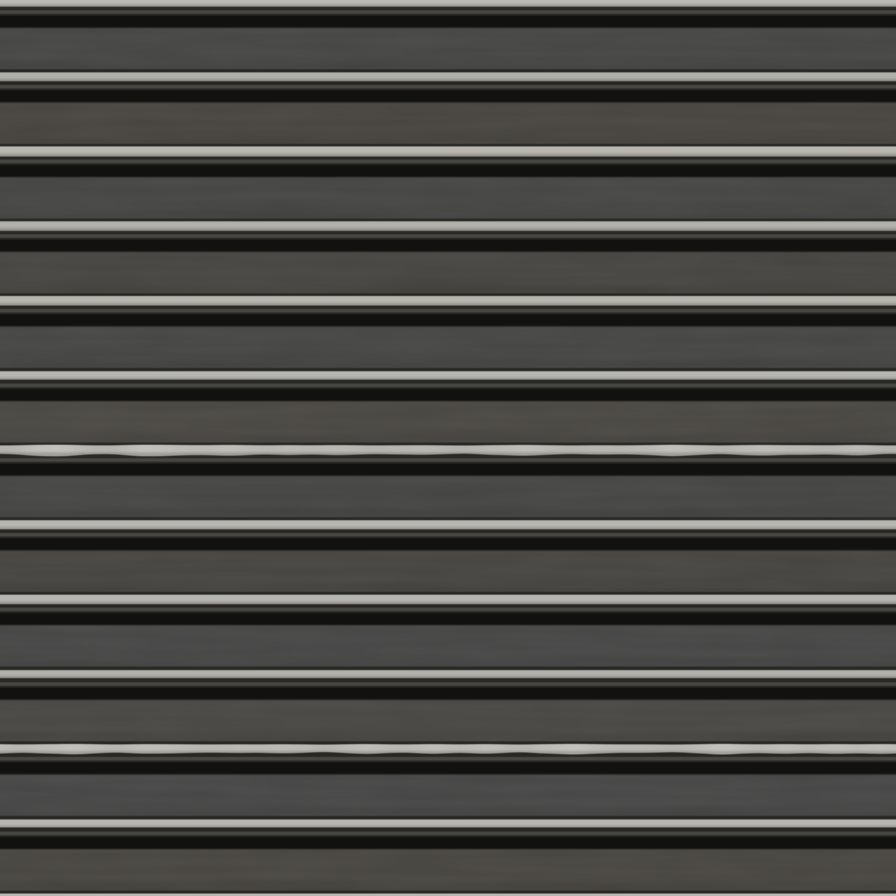
Give the GLSL for this texture, as a three.js fragment shader.

```glsl
// Dark metal shutter: twelve horizontal slats with bright ridges and black grooves.
varying vec2 vUv;

const float SLATS = 12.0;
const float RIDGE_OFFSET = 0.028; // ridge centre below the cell top, in slats
const float CELL_START = -0.085;  // cells meet inside the dark line above a ridge
const float SOFTNESS = 0.014;

const vec3 PANEL = vec3(0.292, 0.290, 0.280);
const vec3 GROOVE = vec3(0.068, 0.066, 0.058);
const vec3 EDGE = vec3(0.155, 0.153, 0.138);
const vec3 LIP = vec3(0.275, 0.275, 0.260);
const vec3 RIDGE = vec3(0.715, 0.712, 0.690);
const vec3 RIDGE_SHADE = vec3(0.590, 0.588, 0.568);
const vec3 WARM_TINT = vec3(0.012, 0.001, -0.010);

float hash(float n) {
  return fract(sin(n * 12.9898 + 4.1) * 43758.545);
}

vec2 gradient(vec2 cell, vec2 period) {
  vec2 p = mod(cell, period);
  float angle = 6.28319 * hash(p.x + p.y * 17.31);
  return vec2(cos(angle), sin(angle));
}

// Gradient noise that wraps after a whole number of lattice cells.
float noise(vec2 uv, vec2 period) {
  vec2 p = uv * period;
  vec2 i = floor(p);
  vec2 f = p - i;
  vec2 u = f * f * f * (f * (f * 6.0 - 15.0) + 10.0);
  vec2 e = vec2(1.0, 0.0);
  float a = dot(gradient(i, period), f);
  float b = dot(gradient(i + e.xy, period), f - e.xy);
  float c = dot(gradient(i + e.yx, period), f - e.yx);
  float d = dot(gradient(i + e.xx, period), f - e.xx);
  return mix(mix(a, b, u.x), mix(c, d, u.x), u.y);
}

// Soft stripe around a centre, wrapping from one slat to the next.
float band(float y, float centre, float halfWidth) {
  float dist = abs(fract(y - centre + 0.5) - 0.5) - halfWidth;
  return 1.0 - smoothstep(-SOFTNESS, SOFTNESS, dist);
}

vec3 panelColor(vec2 uv, float y, float row) {
  float warmth = mod(row, 2.0) * 1.2 - 0.5 + 0.5 * (hash(row + 3.0) - 0.5);
  float streaks = noise(uv, vec2(5.0, 120.0));
  float blotches = noise(uv, vec2(14.0, 48.0));
  float shade = 0.012 * (hash(row + 20.0) - 0.5) - 0.018 * smoothstep(0.7, 0.9, y);
  return PANEL + WARM_TINT * warmth + shade + 0.016 * streaks + 0.012 * blotches;
}

vec3 ridgeColor(float y, float row, float wear) {
  vec3 color = mix(RIDGE, RIDGE_SHADE, smoothstep(0.0, 0.06, y));
  float tone = 0.05 * (hash(row + 9.0) - 0.5);
  return color + tone + WARM_TINT * (hash(row + 5.0) - 0.5) + 0.06 * wear;
}

void main() {
  // Slat index and height within it, measured downward from the ridge
  float slat = (1.0 - vUv.y) * SLATS - RIDGE_OFFSET - CELL_START;
  float row = mod(floor(slat), SLATS);
  float y = fract(slat) + CELL_START;

  // A few ridges have a broken, wavering lower edge
  float worn = step(5.0, row) * (1.0 - step(0.5, abs(mod(row, 4.0) - 2.0)));
  float wear = worn * noise(vec2(vUv.x, row / SLATS), vec2(18.0, 29.0));
  float ridgeWidth = mix(0.053, 0.068, hash(row + 1.0));

  // Panel, dark recess, lip and groove
  vec3 color = panelColor(vUv, y, row);
  color = mix(color, EDGE, band(y, 0.125, 0.225));
  color = mix(color, LIP, band(y, 0.133, 0.024));
  color = mix(color, GROOVE, band(y, 0.257, 0.076));

  // Bright ridge
  float ridge = band(y, 0.012 * wear, ridgeWidth + 0.022 * wear);
  color = mix(color, ridgeColor(y, row, wear), ridge);

  gl_FragColor = vec4(color, 1.0);
}
```
